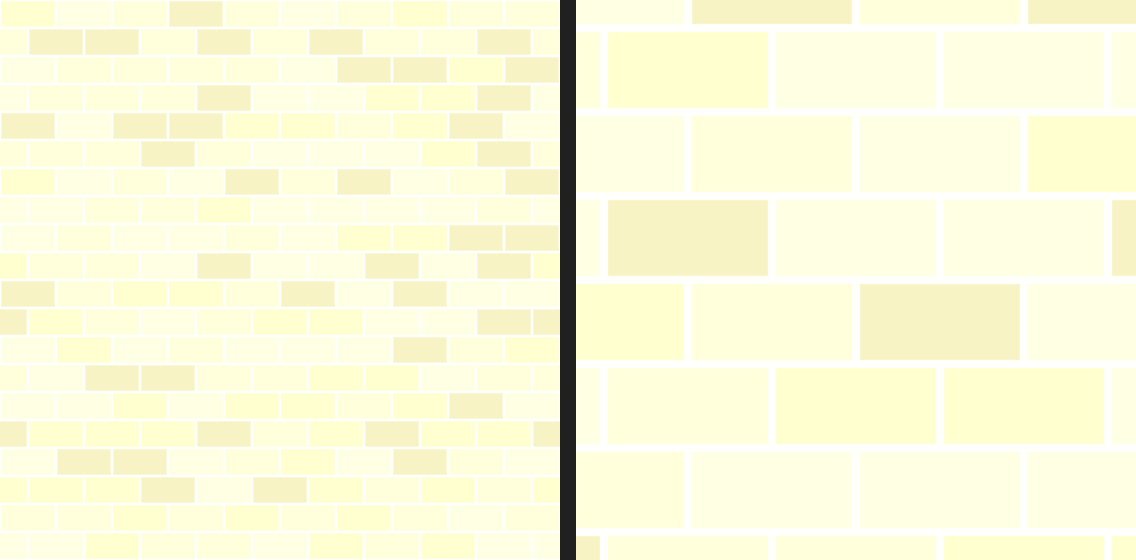
Left: the whole. Right: its middle third, enlarged.
A Shadertoy shader for this pattern:

```glsl
// Pale cream brick wall in running bond, with a random tint per brick.

const vec2  BRICKS       = vec2(10.0, 20.0);  // bricks across, courses down
const float JOINT_WIDTH  = 0.0049;            // mortar thickness, canvas units
const float COURSE_SHIFT = 0.5;               // offset of alternate courses, in bricks
const float SEED         = 3.7;

const vec3 MORTAR = vec3(1.00, 1.00, 0.985);
const vec3 TAN    = vec3(0.973, 0.953, 0.773);
const vec3 YELLOW = vec3(1.00, 1.00, 0.81);
const vec3 CREAM  = vec3(1.00, 1.00, 0.86);
const vec3 IVORY  = vec3(1.00, 1.00, 0.893);

// Cumulative shares of the tints; ivory takes the rest
const float TAN_SHARE    = 0.21;
const float YELLOW_SHARE = 0.43;
const float CREAM_SHARE  = 0.74;

float hash(vec2 p) {
    return fract(sin(dot(p, vec2(127.1, 311.7)) + SEED) * 43758.5453);
}

vec3 brickTint(vec2 id) {
    float pick = hash(id);
    if (pick < TAN_SHARE)    return TAN;
    if (pick < YELLOW_SHARE) return YELLOW;
    if (pick < CREAM_SHARE)  return CREAM;
    return IVORY;
}

// Signed distance to an axis-aligned box centred on the origin
float boxDistance(vec2 p, vec2 halfSize) {
    vec2 d = abs(p) - halfSize;
    return length(max(d, 0.0)) + min(max(d.x, d.y), 0.0);
}

void mainImage(out vec4 fragColor, in vec2 fragCoord) {
    vec2 uv = fragCoord / iResolution.y;
    float pixel = 1.0 / iResolution.y;

    // Running bond: even courses, counted from the bottom, are shifted
    vec2 grid = uv * BRICKS;
    float course = floor(grid.y);
    grid.x += COURSE_SHIFT * (1.0 - mod(course, 2.0));

    // Wrap the columns so that cut bricks agree at both sides
    vec2 id = vec2(mod(floor(grid.x), BRICKS.x), course);

    // Brick face inset by half a joint on each side
    vec2 local = (fract(grid) - 0.5) / BRICKS;
    float dist = boxDistance(local, 0.5 / BRICKS - 0.5 * JOINT_WIDTH);
    float face = 1.0 - smoothstep(-0.75 * pixel, 0.75 * pixel, dist);

    fragColor = vec4(mix(MORTAR, brickTint(id), face), 1.0);
}
```
